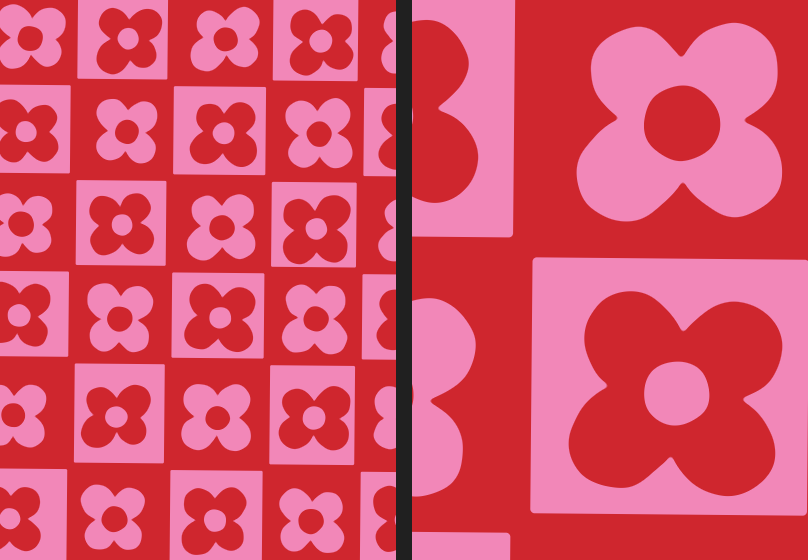
Left: the whole. Right: its middle third, enlarged.
Give the GLSL for this pattern, as a WebGL 1 fragment shader.

```glsl
precision highp float;
// Checkerboard of pink squares on red, each cell holding a four-petal flower
// in the opposite colour. Uneven grid lines, a slight tilt, hashed petals and
// gradient-noise edges give it a hand-cut look.
uniform vec2 u_resolution;

const vec3 RED = vec3(0.81, 0.15, 0.18);
const vec3 PINK = vec3(0.95, 0.53, 0.72);
const float SHEET = 768.0;          // design units per canvas height
const float TILT = 0.009;           // small rotation of the whole grid
const vec4 COLUMN_LINES = vec4(102.5, 235.0, 370.5, 496.0);
const vec2 COLUMN_ENDS = vec2(-33.0, 628.0);
const vec4 ROW_LINES = vec4(111.5, 241.5, 367.0, 493.0);
const vec2 ROW_ENDS = vec2(-15.0, 638.0);
const float LAST_BAND = 137.0;      // size of the band after the end line
const float GAP = 4.5;              // inset of a square from its cell
const float CORNER = 2.0;
const vec2 PETAL_RADII = vec2(26.0, 20.5);
const float PETAL_REACH = 26.5;     // flower centre to petal centre
const float EYE_ON_SQUARE = 15.0;
const float EYE_ON_GROUND = 17.0;
const float WOBBLE = 1.6;
const float WOBBLE_SCALE = 0.055;

float hash(vec2 p) {
  return fract(sin(dot(p, vec2(127.1, 311.7))) * 43758.5);
}

// Random value in -1..1
float vary(vec2 p) { return 2.0 * hash(p) - 1.0; }

vec2 gradientAt(vec2 p) {
  float a = 6.2832 * hash(p);
  return vec2(cos(a), sin(a));
}

float gradientNoise(vec2 p) {
  vec2 i = floor(p), f = fract(p);
  vec2 u = f * f * f * (f * (f * 6.0 - 15.0) + 10.0);
  vec2 e = vec2(1.0, 0.0);
  float a = dot(gradientAt(i), f);
  float b = dot(gradientAt(i + e.xy), f - e.xy);
  float c = dot(gradientAt(i + e.yx), f - e.yx);
  float d = dot(gradientAt(i + e.xx), f - e.xx);
  return mix(mix(a, b, u.x), mix(c, d, u.x), u.y);
}

// Narrows a band (start, end, index) by one grid line
void splitBand(float v, float line, inout vec3 band) {
  if (v > line) {
    band.x = line;
    band.z += 1.0;
  } else {
    band.y = min(band.y, line);
  }
}

vec3 findBand(float v, vec4 lines, vec2 ends) {
  vec3 band = vec3(ends.x, ends.y + LAST_BAND, 0.0);
  for (int i = 0; i < 4; i++) splitBand(v, lines[i], band);
  splitBand(v, ends.y, band);
  if (v > ends.y) band.y = ends.y + LAST_BAND;
  return band;
}

float roundBox(vec2 p, vec2 halfSize) {
  vec2 q = abs(p) - halfSize + CORNER;
  return length(max(q, 0.0)) + min(max(q.x, q.y), 0.0) - CORNER;
}

float ellipse(vec2 p, vec2 r) {
  float k = length(p / r);
  return k * (k - 1.0) / max(length(p / (r * r)), 0.0001);
}

float smoothUnion(float a, float b, float k) {
  float h = max(k - abs(a - b), 0.0) / k;
  return min(a, b) - 0.25 * h * h * k;
}

// Four egg-shaped petals on the diagonals, each a little different
float flower(vec2 p, vec2 cell) {
  float d = length(p) - 20.0;
  for (int i = 0; i < 4; i++) {
    float n = float(i);
    vec2 seed = cell * 7.3 + vec2(n * 3.1, n * 5.7);
    float a = 0.7854 + 1.5708 * n + 0.13 * vary(seed);
    float size = 1.0 + 0.09 * vary(seed + 2.4);
    vec2 q = vec2(cos(a) * p.x + sin(a) * p.y, cos(a) * p.y - sin(a) * p.x);
    q.x -= PETAL_REACH * size;
    q.y /= 1.0 + 0.005 * clamp(q.x, -25.0, 25.0);
    d = smoothUnion(d, ellipse(q, PETAL_RADII * size), 3.0);
  }
  return d;
}

float cover(float d, float pixel) { return clamp(0.5 - d / pixel, 0.0, 1.0); }

void main() {
  float pixel = SHEET / u_resolution.y;
  vec2 p = vec2(gl_FragCoord.x, u_resolution.y - gl_FragCoord.y) * pixel;
  p += TILT * vec2(p.y, -p.x);

  // Cell, its centre and checker state
  vec3 column = findBand(p.x, COLUMN_LINES, COLUMN_ENDS);
  vec3 row = findBand(p.y, ROW_LINES, ROW_ENDS);
  vec2 cell = vec2(column.z, row.z);
  vec2 low = vec2(column.x, row.x), high = vec2(column.y, row.y);
  vec2 local = p - 0.5 * (low + high);
  float onSquare = mod(cell.x + cell.y, 2.0);
  float square = onSquare * cover(roundBox(local, 0.5 * (high - low) - GAP), pixel);

  // Flowers drift left down the sheet, most in the first column
  vec2 drift = vec2(8.0 - cell.y * (1.2 + 3.5 * exp(-cell.x)), 4.5);
  vec2 q = local - drift - 2.0 * vec2(vary(cell + 0.3), vary(cell + 8.1));
  float wobble = WOBBLE * gradientNoise(p * WOBBLE_SCALE);
  float petals = cover(flower(q, cell) + wobble, pixel);
  float eyeRadius = mix(EYE_ON_GROUND, EYE_ON_SQUARE, onSquare) + 0.8 * vary(cell + 4.6);
  float eye = cover(length(q) - eyeRadius + wobble, pixel);

  float ink = mix(square, 1.0 - onSquare, petals * (1.0 - eye));
  gl_FragColor = vec4(mix(RED, PINK, ink), 1.0);
}
```
